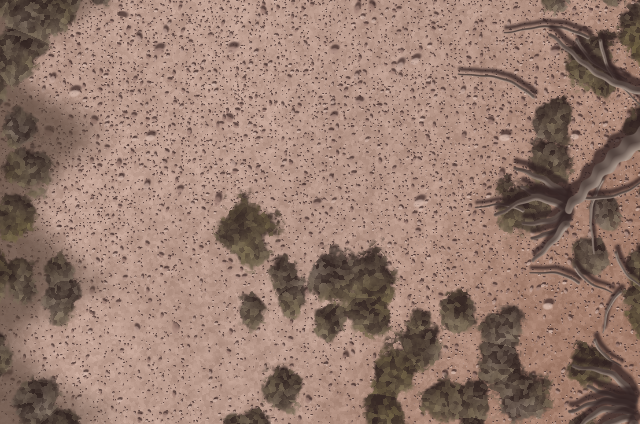
This texture is drawn by a WebGL 1 fragment shader. Its source:

```glsl
precision highp float;
// Dry stony ground from above: sand with pebbles, ragged shrubs and dead wood.
// Cellular loops scatter stones and shrubs, layered sines vary the soil, and
// bent capsules form the branches. Light comes from below, shadows fall upward.
uniform vec2 u_resolution;

float hash(vec2 p) {
  vec3 q = fract(p.xyx * 0.1031);
  q += dot(q, q.yzx + 33.33);
  return fract((q.x + q.y) * q.z);
}
vec2 hash2(vec2 p) { return vec2(hash(p), hash(p + 57.3)); }
mat2 turn(float a) { return mat2(cos(a), sin(a), -sin(a), cos(a)); }

// Layered, rotated sines, roughly -1 to 1
float waves(vec2 p) {
  float sum = 0.0, amp = 0.5;
  for (int i = 0; i < 5; i++) {
    sum += amp * sin(p.x + 1.6 * sin(p.y * 0.9 + sum));
    p = mat2(1.5, 1.2, -1.2, 1.5) * p + 2.3;
    amp *= 0.6;
  }
  return sum;
}
// Cellular noise: random tone of the nearest point
float grains(vec2 p) {
  float nearest = 9.0, tone = 0.0;
  for (int k = 0; k < 9; k++) {
    vec2 cell = floor(p) + vec2(mod(float(k), 3.0), floor(float(k) / 3.0)) - 1.0;
    float d = length(p - cell - hash2(cell));
    if (d < nearest) { nearest = d; tone = hash(cell + 9.1); }
  }
  return tone;
}
// Pebbles, each with a dark shadow on its upper side
vec3 addStones(vec3 col, vec2 p, float scale, float amount) {
  float dark = 0.0, body = 0.0, tone = 0.0;
  p *= scale;
  for (int k = 0; k < 9; k++) {
    vec2 cell = floor(p) + vec2(mod(float(k), 3.0), floor(float(k) / 3.0)) - 1.0;
    vec2 rnd = hash2(cell + scale);
    float here = step(hash(cell + 3.7), amount);
    float r = mix(0.16, 0.46, rnd.x * rnd.x);
    vec2 q = p - cell - 0.2 - 0.6 * hash2(cell + 21.0);
    vec2 squash = vec2(1.0, 1.0 + 0.6 * rnd.x);
    mat2 spin = turn(6.3 * rnd.y);
    float shade = length(spin * (q - vec2(0.25, 0.75) * r) * squash);
    float stone = here * (1.0 - smoothstep(r * 0.55, r * 1.1, length(spin * q * squash)));
    dark = max(dark, here * (1.0 - smoothstep(r * 0.5, r * 1.25, shade)));
    if (stone > body) { body = stone; tone = rnd.y; }
  }
  col = mix(col, vec3(0.27, 0.19, 0.18), dark * 0.78);
  return mix(col, mix(vec3(0.62, 0.49, 0.45), vec3(0.86, 0.75, 0.7), tone * tone), body * 0.75);
}
// Plant density: left fringe, then lower band, large bush and thin right side
float leftFringe(vec2 p) {
  float reach = 0.13 + 0.08 * cos((p.y - 0.68) * 19.0);
  return 1.0 - smoothstep(reach - 0.07, reach + 0.09, p.x + 0.04 * waves(p * 9.0));
}
float growth(vec2 p) {
  float band = (1.0 - smoothstep(0.32, 0.49, p.y)) * smoothstep(0.2, 0.75, p.x);
  float bush = 1.0 - smoothstep(0.08, 0.16, length(p - vec2(0.68, 0.3)));
  return max(max(leftFringe(p), band * 0.72), max(bush * 1.3, 0.5 * smoothstep(1.08, 1.2, p.x)));
}
// Shrubs: cover in x, height within the shrub in y
vec2 shrubs(vec2 p) {
  vec2 best = vec2(0.0), g = p * 9.5;
  float ragged = 0.3 * waves(p * 32.0);
  for (int k = 0; k < 9; k++) {
    vec2 cell = floor(g) + vec2(mod(float(k), 3.0), floor(float(k) / 3.0)) - 1.0;
    vec2 center = cell + 0.15 + 0.7 * hash2(cell + 5.0);
    vec2 q = (g - center) / mix(0.36, 0.74, hash(cell + 11.0));
    float cover = 1.0 - smoothstep(0.5, 1.15, length(q * vec2(1.0, 0.85)) + ragged);
    cover *= step(hash(cell + 31.0), growth(center / 9.5) * 0.85);
    if (cover > best.x) best = vec2(cover, q.y);
  }
  return best;
}
// Signed distance to a bent, tapering stick, then its shadow and bark
float stick(vec2 p, float angle, float len, float w, float bend) {
  vec2 q = p * turn(angle);
  float t = clamp(q.x / len, 0.0, 1.0);
  q.y += bend * len * sin(t * 4.0) + 0.15 * w * sin(q.x * 130.0);
  return length(vec2(q.x - t * len, q.y)) - w * (1.0 - 0.6 * t);
}
vec3 addStick(vec3 col, vec2 p, float angle, float len, float w, float bend) {
  float d = stick(p, angle, len, w, bend);
  float shade = stick(p - vec2(0.004, 0.008 + w), angle, len, w, bend);
  float lit = 0.5 + 0.5 * (d - stick(p + vec2(0.0, w), angle, len, w, bend)) / w;
  col = mix(col, vec3(0.19, 0.13, 0.13), 0.75 - 0.75 * smoothstep(-0.003, 0.008, shade));
  vec3 bark = mix(vec3(0.33, 0.27, 0.25), vec3(0.73, 0.66, 0.61), lit);
  return mix(col, bark, 1.0 - smoothstep(-0.002, 0.002, d));
}
void main() {
  vec2 p = gl_FragCoord.xy / u_resolution.y;
  // Sand, redder toward the lower right
  float patches = waves(p * 6.0), redness = smoothstep(0.5, 1.3, p.x - 0.5 * p.y);
  vec3 col = mix(vec3(0.73, 0.605, 0.55), vec3(0.64, 0.49, 0.42), redness);
  col += 0.025 * patches + 0.035 * waves(p * 70.0) + 0.06 * (grains(p * 130.0) - 0.5);
  // Stones, thinner on the lower ground
  float stony = 0.45 + 0.4 * smoothstep(0.2, 0.7, p.y) + 0.15 * patches;
  col = addStones(col, p, 115.0, stony * 0.6);
  col = addStones(col, p, 62.0, stony * 0.5);
  col = addStones(col, p, 30.0, stony * 0.13);
  // Hazy shade along the left, then foliage
  col = mix(col, vec3(0.33, 0.26, 0.22), leftFringe(p) * 0.65);
  vec2 shrub = shrubs(p);
  float leaf = grains(p * 85.0 + 0.5 * waves(p * 40.0)) - 0.5;
  float light = 0.42 + 0.6 * leaf - 0.3 * shrub.y + 0.22 * waves(p * 55.0);
  vec3 green = mix(vec3(0.45, 0.4, 0.26), vec3(0.52, 0.46, 0.41), 0.5 + 0.5 * waves(p * 11.0));
  vec3 foliage = mix(vec3(0.18, 0.13, 0.12), green, clamp(light, 0.0, 1.0));
  col = mix(col, foliage, 0.92 * smoothstep(0.2, 0.75, shrub.x + 0.4 * leaf));
  // Loose twigs on the right, two fans of dead wood, a long branch and the trunk
  for (int i = 0; i < 12; i++) {
    float k = float(i), rnd = hash(vec2(k, 17.0)), angle = 2.6 + 0.28 * mod(k, 6.0);
    vec2 root = vec2(1.2, 0.15) + vec2(0.3, 0.83) * hash2(vec2(k, 4.0));
    col = addStick(col, p - root, 6.3 * hash(vec2(k, 12.0)), 0.06 + 0.14 * rnd, 0.0045, 0.08);
    vec2 fan = mix(vec2(1.34, 0.54), vec2(1.5, 0.07), step(6.0, k)) - 0.014 * vec2(rnd, mod(k, 6.0));
    col = addStick(col, p - fan, angle, 0.08 + 0.08 * rnd, 0.01, 0.3 * rnd - 0.15);
  }
  col = addStick(col, p - vec2(1.53, 0.78), 2.65, 0.27, 0.01, -0.06);
  col = addStick(col, p - vec2(1.54, 0.69), 3.85, 0.27, 0.025, 0.04);
  gl_FragColor = vec4(clamp(col, 0.0, 1.0), 1.0);
}
```
